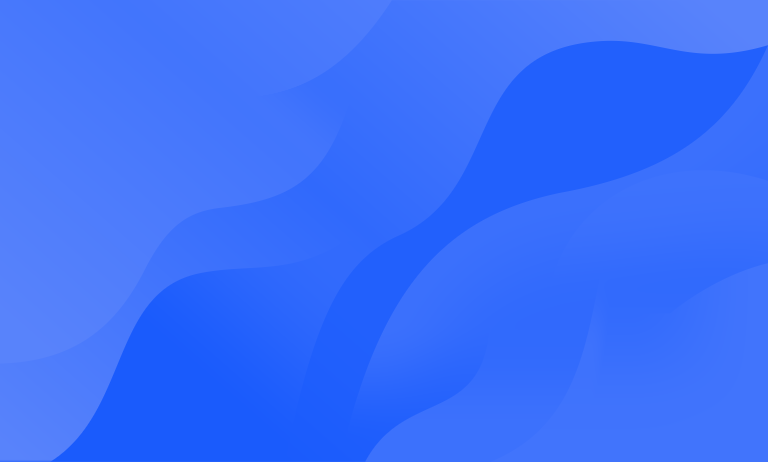
This background is drawn by a Shadertoy shader. Its source:

```glsl
const vec2 SPAN = vec2(7.68, 4.60);          // canvas extent in layout units
const vec3 DEEP_BLUE = vec3(0.10, 0.355, 0.988);
const vec3 PALE_BLUE = vec3(0.345, 0.512, 0.986);
const float DIAGONAL_TILT = 1.15;            // slant of the broad gradient
// Tones: 0 is deep, 1 is pale
const float VALLEY_TONE = 0.36;
const float PANEL_TONE = 0.65;
const float RIBBON_TONE = 0.13;
const float HILL_TOP_TONE = 0.54;
const float HILL_LOW_TONE = 0.37;
const float DOME_TONE = 0.58;
const float FOLD_TONE = 0.55;
const float SHEEN_TONE = 0.63;

// Signed distance above a cubic curve whose x always grows
float above(vec2 p, vec2 a, vec2 b, vec2 c, vec2 d) {
    vec2 k1 = 3.0 * (b - a);
    vec2 k2 = 3.0 * (a - 2.0 * b + c);
    vec2 k3 = d - a + 3.0 * (b - c);
    float t = 0.5;
    float halfStep = 0.25;
    for (int i = 0; i < 18; i++) {
        float x = a.x + t * (k1.x + t * (k2.x + t * k3.x));
        t += x < p.x ? halfStep : -halfStep;
        halfStep *= 0.5;
    }
    float height = a.y + t * (k1.y + t * (k2.y + t * k3.y));
    vec2 tangent = k1 + t * (2.0 * k2 + 3.0 * t * k3);
    return (p.y - height) * tangent.x / length(tangent);
}

// Edges made of several joined curves
float panelEdge(vec2 p) {
    if (p.x < 1.43) return above(p, vec2(0.0, 0.98), vec2(0.75, 1.0), vec2(1.15, 1.35), vec2(1.43, 1.88));
    if (p.x < 2.20) return above(p, vec2(1.43, 1.88), vec2(1.65, 2.32), vec2(1.85, 2.49), vec2(2.2, 2.53));
    return above(p, vec2(2.2, 2.53), vec2(2.9, 2.61), vec2(3.25, 2.8), vec2(3.5, 3.6));
}

float poolEdge(vec2 p) {
    if (p.x < 2.0) return above(p, vec2(0.5, 0.0), vec2(1.3, 0.5), vec2(1.1, 1.7), vec2(2.0, 1.88));
    return above(p, vec2(2.0, 1.88), vec2(2.5, 1.98), vec2(2.9, 1.85), vec2(3.45, 2.2));
}

float ribbonEdge(vec2 p) {
    if (p.x < 4.0) return above(p, vec2(2.85, 0.0), vec2(3.15, 1.5), vec2(3.45, 2.02), vec2(4.0, 2.26));
    if (p.x < 6.0) return above(p, vec2(4.0, 2.26), vec2(5.05, 2.74), vec2(4.6, 4.1), vec2(6.0, 4.19));
    return above(p, vec2(6.0, 4.19), vec2(6.6, 4.23), vec2(6.9, 3.92), vec2(7.68, 4.15));
}

float hillEdge(vec2 p) {
    if (p.x < 5.6) return above(p, vec2(3.4, 0.0), vec2(3.8, 1.8), vec2(4.5, 2.45), vec2(5.6, 2.68));
    return above(p, vec2(5.6, 2.68), vec2(6.7, 2.88), vec2(7.3, 3.3), vec2(7.68, 4.15));
}

// Antialiased coverage of the positive side
float cover(float d) {
    return clamp(0.5 + d * iResolution.y / SPAN.y, 0.0, 1.0);
}

float fadeOut(float start, float end, float v) {
    return 1.0 - smoothstep(start, end, v);
}

void mainImage(out vec4 fragColor, in vec2 fragCoord) {
    vec2 p = fragCoord / iResolution.xy * SPAN;
    float s = p.x - DIAGONAL_TILT * (SPAN.y - p.y);

    // Broad valley: dark along one diagonal, pale on both sides
    float tone = mix(VALLEY_TONE, 1.0, min(abs(s - 1.0) / 6.0, 1.0));

    // Pale panel at upper left, with a lobe reaching the top
    float lobe = cover(above(p, vec2(2.25, 3.62), vec2(3.0, 3.6), vec2(3.5, 3.95), vec2(3.92, 4.6)));
    float panel = mix(PANEL_TONE, 1.0, min(abs(s - 1.2) / 4.7, 1.0));
    tone = mix(tone, panel, cover(panelEdge(p)) * max(fadeOut(1.3, 2.4, s), lobe));

    // Deep pool at lower left and the deep ribbon beside it
    tone = mix(tone, 0.0, cover(-poolEdge(p)) * fadeOut(-2.5, 1.0, s));
    float ribbon = RIBBON_TONE * smoothstep(-3.0, 0.0, s);
    tone = mix(tone, ribbon, cover(-ribbonEdge(p)));

    // Hill at lower right, darkening away from its crest
    float hillDepth = -hillEdge(p);
    float hill = mix(HILL_TOP_TONE, HILL_LOW_TONE, smoothstep(0.0, 1.2, hillDepth));
    tone = mix(tone, hill, cover(hillDepth) * smoothstep(0.2, 1.4, p.y));

    // Dome fading downward
    float dome = cover(-above(p, vec2(5.48, 1.65), vec2(5.65, 2.6), vec2(6.6, 3.15), vec2(7.68, 2.8)));
    tone = mix(tone, DOME_TONE, dome * smoothstep(1.7, 2.9, p.y));

    // Small fold fading upward
    float fold = cover(-above(p, vec2(3.65, 0.0), vec2(4.05, 0.75), vec2(4.85, 0.35), vec2(4.9, 1.4)));
    tone = mix(tone, FOLD_TONE, fold * fadeOut(0.4, 1.45, p.y));

    // Sheen rising into a narrow glint
    float sheen = cover(-above(p, vec2(4.9, 0.0), vec2(5.75, 0.35), vec2(5.85, 1.1), vec2(6.02, 1.95)));
    float glint = 0.8 * fadeOut(5.9, 6.2, p.x) * fadeOut(1.1, 1.95, p.y);
    tone = mix(tone, SHEEN_TONE, sheen * max(fadeOut(0.0, 1.95, p.y), glint));

    // Corner swell
    float swell = cover(-above(p, vec2(6.7, 1.48), vec2(7.0, 1.72), vec2(7.35, 1.9), vec2(7.68, 1.98)));
    tone = mix(tone, SHEEN_TONE, swell * smoothstep(6.3, 7.6, p.x));

    fragColor = vec4(mix(DEEP_BLUE, PALE_BLUE, tone), 1.0);
}
```
